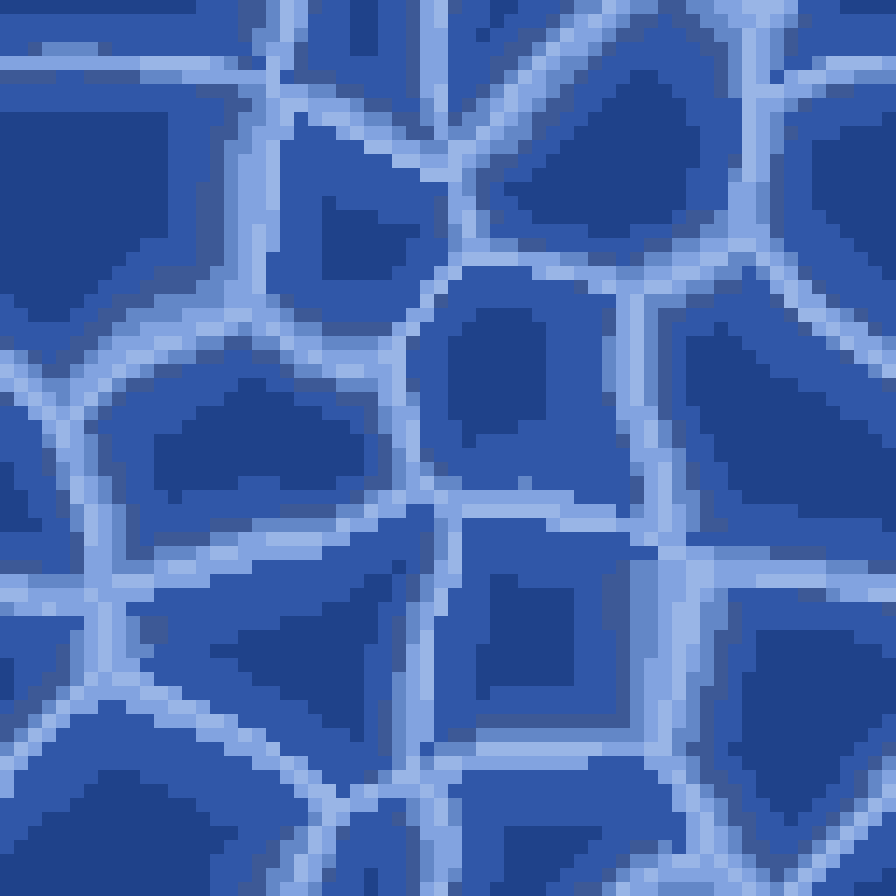
Reproduce this texture procedurally as a WebGL 1 fragment shader.

```glsl
precision highp float;

uniform vec2 u_resolution;

const float TEXELS = 64.0;            // blocks along each side
const vec2 ORIGIN = vec2(11.0, 40.0); // shift in blocks, keeps seams off borders
const vec2 CELLS = vec2(3.0, 4.0);    // cells across and up, whole so it wraps
const float JITTER = 0.8;
const float BEND_PERIOD = 4.0;
const float BEND_AMOUNT = 0.12;
const float RIPPLE_PERIOD = 9.0;
const float RIPPLE_AMOUNT = 0.025;
const vec2 SEED = vec2(17.3, 41.7);

// Band widths, in texels
const float CREST_HALF = 0.98;
const float GLINT_FROM = -0.72;
const float GLINT_TO = 0.0;
const float SLOPE_WIDTH = 0.95;
const float SHADOW_WIDTH = 1.1;
const float DEEP_FROM = 4.7;
const float DEEP_WOBBLE = 1.2;

const vec3 DEEP = vec3(0.12, 0.26, 0.54);
const vec3 WATER = vec3(0.19, 0.34, 0.66);
const vec3 SHADOW = vec3(0.24, 0.35, 0.59);
const vec3 SLOPE = vec3(0.39, 0.53, 0.78);
const vec3 CREST = vec3(0.51, 0.64, 0.88);
const vec3 GLINT = vec3(0.60, 0.71, 0.90);

vec2 hash2(vec2 p) {
  vec3 q = fract((p + SEED).xyx * vec3(0.1031, 0.1030, 0.0973));
  q += dot(q, q.yzx + 33.33);
  return fract((q.xx + q.yz) * q.zy);
}

// Whole-number wrap that is safe against rounding
vec2 wrap(vec2 i, vec2 period) {
  return floor(mod(i + 0.5, period));
}

// Two channels of value noise, repeating after one canvas
vec2 wrapNoise(vec2 uv, float period) {
  vec2 p = uv * period;
  vec2 i = floor(p);
  vec2 f = p - i;
  f = f * f * (3.0 - 2.0 * f);
  vec2 lo = wrap(i, vec2(period));
  vec2 hi = wrap(i + 1.0, vec2(period));
  vec2 bottom = mix(hash2(lo), hash2(vec2(hi.x, lo.y)), f.x);
  vec2 top = mix(hash2(vec2(lo.x, hi.y)), hash2(hi), f.x);
  return mix(bottom, top, f.y);
}

// Centre of a cell in canvas units
vec2 cellCentre(vec2 cell) {
  vec2 offset = 0.5 + JITTER * (hash2(wrap(cell, CELLS)) - 0.5);
  return (cell + offset) / CELLS;
}

// Distance to the nearest cell border; also gives the cells on both sides
float borderDistance(vec2 p, out vec2 own, out vec2 neighbour) {
  vec2 base = floor(p * CELLS);
  vec2 toOwn = vec2(0.0);
  float nearest = 8.0;
  own = base;
  for (int y = -2; y <= 2; y++) {
    for (int x = -2; x <= 2; x++) {
      vec2 cell = base + vec2(float(x), float(y));
      vec2 toCell = cellCentre(cell) - p;
      float d = dot(toCell, toCell);
      if (d < nearest) {
        nearest = d;
        own = cell;
        toOwn = toCell;
      }
    }
  }
  float border = 8.0;
  neighbour = own;
  for (int y = -2; y <= 2; y++) {
    for (int x = -2; x <= 2; x++) {
      vec2 cell = own + vec2(float(x), float(y));
      vec2 toCell = cellCentre(cell) - p;
      vec2 across = toCell - toOwn;
      if (dot(across, across) > 1e-6) {
        float d = dot(0.5 * (toOwn + toCell), normalize(across));
        if (d < border) {
          border = d;
          neighbour = cell;
        }
      }
    }
  }
  own = wrap(own, CELLS);
  neighbour = wrap(neighbour, CELLS);
  return border;
}

void main() {
  // Snap to blocks, then bend the cell borders
  vec2 uv = gl_FragCoord.xy / u_resolution;
  vec2 texel = fract((floor(uv * TEXELS) + 0.5 + ORIGIN) / TEXELS);
  vec2 bend = wrapNoise(texel, BEND_PERIOD) - 0.5;
  vec2 ripple = wrapNoise(texel, RIPPLE_PERIOD) - 0.5;
  vec2 p = texel + BEND_AMOUNT * bend + RIPPLE_AMOUNT * ripple;
  vec2 own;
  vec2 neighbour;
  float d = TEXELS * borderDistance(p, own, neighbour);

  // Each border has a glint on one side and its own shading on either side
  float side = hash2(own).x > hash2(neighbour).x ? 1.0 : -1.0;
  float signedD = d * side;
  float shade = smoothstep(0.25, 0.7, hash2(own * 7.0 + neighbour * 13.0).x);
  float slopeEnd = CREST_HALF + shade * SLOPE_WIDTH;
  float shadowEnd = slopeEnd + shade * SHADOW_WIDTH;
  float deepFrom = DEEP_FROM + DEEP_WOBBLE * ripple.x;

  // Hard bands from the cell centre to the border
  vec3 color = mix(WATER, DEEP, step(deepFrom, d));
  color = mix(color, SHADOW, step(d, shadowEnd));
  color = mix(color, SLOPE, step(d, slopeEnd));
  color = mix(color, CREST, step(d, CREST_HALF));
  color = mix(color, GLINT, step(GLINT_FROM, signedD) * step(signedD, GLINT_TO));
  gl_FragColor = vec4(color, 1.0);
}
```
